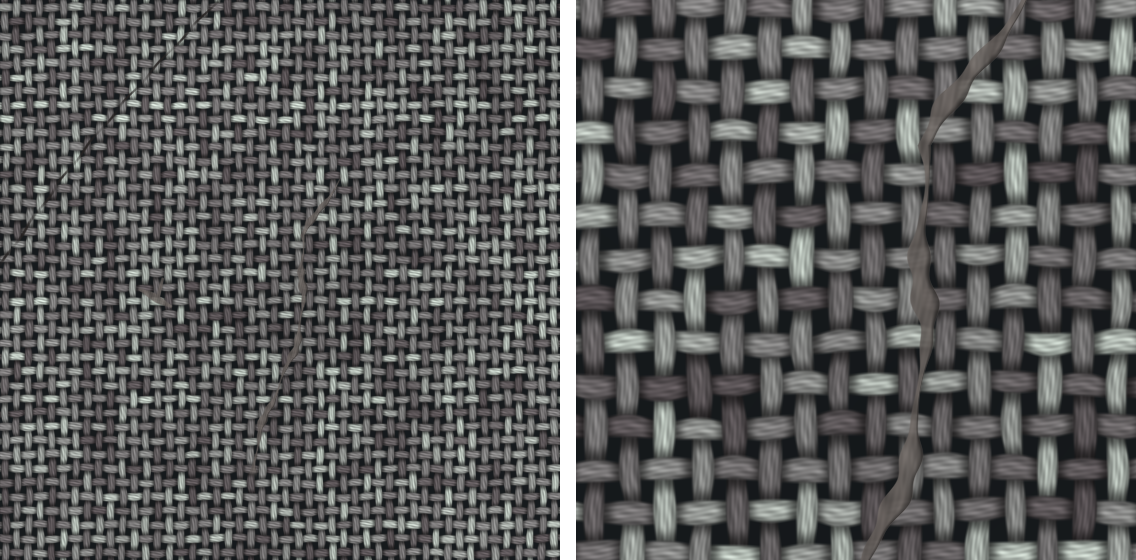
Left, the full canvas; right, a detail of the centre.
Reproduce this texture procedurally as a Shadertoy shader.

```glsl
#define THREADS vec2(48.0, 40.0)
#define WARP_HALF 0.32
#define WEFT_HALF 0.28
#define WOBBLE 0.10
#define GAP_COLOR vec3(0.085, 0.100, 0.110)
#define DARK_YARN vec3(0.330, 0.305, 0.315)
#define MID_YARN vec3(0.465, 0.460, 0.460)
#define PALE_YARN vec3(0.665, 0.700, 0.670)
#define DEBRIS_COLOR vec3(0.400, 0.375, 0.360)
#define HAIR_COLOR vec3(0.150, 0.135, 0.130)

const float TAU = 6.2831853;

float hash(vec2 p) {
    vec3 q = fract(p.xyx * 0.1031);
    q += dot(q, q.yzx + 33.33);
    return fract((q.x + q.y) * q.z);
}

// Smooth layered sines, roughly -1 to 1
float waves(vec2 p) {
    return 0.5 * sin(p.x + 1.7 * sin(p.y * 0.8))
         + 0.3 * sin(p.y * 2.1 + p.x * 0.7 + 2.0)
         + 0.2 * sin(p.x * 3.7 - p.y * 2.9);
}

// One yarn: across and along in thread pitches; rgb is colour, a is coverage
vec4 yarn(float across, float along, float offset, float halfWidth, float seed, float soft) {
    float id = floor(across);
    float t = (along - 0.5 - mod(id + offset, 2.0)) * 0.5;
    float bump = floor(t + 0.5);
    float crown = cos(TAU * (t - bump));
    vec2 key = vec2(id + seed, bump + 11.0);
    float variety = hash(key + 5.3);

    // Uneven thickness and placement
    float center = 0.05 * sin(along * 0.9 + id * 2.3) + 0.08 * (variety - 0.5) * crown;
    float s = fract(across) - 0.5 - center;
    float w = halfWidth * (0.92 + 0.10 * crown + 0.20 * (hash(key + 31.7) - 0.5));
    float cover = 1.0 - smoothstep(w - soft, w + soft, abs(s));

    // Tone drifts along each thread and changes from float to float
    float tone = 0.30 * hash(vec2(id + seed, 3.0)) + 0.52 * hash(key)
               + 0.18 * (0.5 + 0.5 * sin(along * 0.55 + id * 4.1));
    vec3 color = mix(DARK_YARN, MID_YARN, smoothstep(0.12, 0.52, tone));
    color = mix(color, PALE_YARN, smoothstep(0.42, 0.88, tone));

    // Twisted fibres
    float phase = variety * TAU;
    float fibre = sin(s * 30.0 + along * 4.0 + phase)
                + 0.7 * sin(s * 53.0 - along * 5.5 + phase * 3.0)
                + 0.5 * sin(s * 17.0 + along * 11.0 + phase * 5.0);
    color *= 1.0 + 0.085 * fibre;

    // Round section, sinking under the crossing yarn
    float edge = clamp(abs(s) / w, 0.0, 1.0);
    color *= mix(1.08, 0.66, edge * edge);
    color *= mix(0.45, 1.0, smoothstep(-0.8, 0.55, crown));
    return vec4(color, cover);
}

float segmentDistance(vec2 p, vec2 a, vec2 b) {
    vec2 d = b - a;
    return length(p - a - d * clamp(dot(p - a, d) / dot(d, d), 0.0, 1.0));
}

float range(float lo, float hi, float x, float soft) {
    return smoothstep(lo, lo + soft, x) * (1.0 - smoothstep(hi - soft, hi, x));
}

void mainImage(out vec4 fragColor, in vec2 fragCoord) {
    vec2 uv = fragCoord / iResolution.xy;
    float pixel = 1.0 / iResolution.y;
    float soft = max(0.05, 0.8 * THREADS.x * pixel);

    // Plain weave on a slightly drifting grid
    vec2 g = uv * THREADS;
    g += WOBBLE * vec2(waves(uv * 9.0), waves(uv.yx * 11.0 + 4.0));
    vec4 warp = yarn(g.x, g.y, 0.0, WARP_HALF, 17.0, soft);
    vec4 weft = yarn(g.y, g.x, 1.0, WEFT_HALF, 141.0, soft);
    weft.rgb *= 1.06;
    bool warpOnTop = mod(floor(g.x) + floor(g.y), 2.0) < 0.5;
    vec4 upper = warpOnTop ? warp : weft;
    vec4 lower = warpOnTop ? weft : warp;
    vec3 color = mix(GAP_COLOR, lower.rgb, lower.a);
    color = mix(color, upper.rgb, upper.a);
    color *= 1.0 + 0.06 * waves(uv * 5.0 + 1.0);

    // Fine broken hair across the upper left
    float rise = (uv.y - 0.525) / 0.475;
    float hairX = 0.39 * rise - 0.02 * sin(0.5 * TAU * rise) + 0.002 * sin(uv.y * 90.0);
    float hair = 1.0 - smoothstep(0.0006, 0.0018 + pixel, abs(uv.x - hairX) * 0.77);
    hair *= 0.55 + 0.35 * sin(uv.y * 130.0 + sin(uv.y * 47.0));
    color = mix(color, HAIR_COLOR, hair * step(0.0, rise));

    // Lumpy strand of debris down the middle
    float bend = mix(0.455, 0.54, smoothstep(0.17, 0.45, uv.y)) + 0.68 * max(uv.y - 0.58, 0.0);
    float side = uv.x - bend - 0.0025 * sin(uv.y * 70.0);
    float lump = 0.5 + 0.5 * cos((uv.y - 0.615) * TAU / 0.12);
    float width = 0.0012 + 0.0078 * lump * (0.75 + 0.25 * sin(uv.y * 210.0));
    float strand = 1.0 - smoothstep(width - pixel, width + pixel, abs(side));
    strand *= range(0.145, 0.69, uv.y, 0.02);

    // Small forked fleck at the left
    float fleckX = (uv.x - 0.245) / 0.065;
    float fleck = segmentDistance(uv, vec2(0.250, 0.483), vec2(0.305, 0.453));
    fleck = min(fleck, segmentDistance(uv, vec2(0.282, 0.468), vec2(0.291, 0.502)) + 0.003);
    float fleckWidth = 0.002 + 0.005 * range(0.0, 1.0, fleckX, 0.5);
    float debris = max(strand, 1.0 - smoothstep(fleckWidth - pixel, fleckWidth + pixel, fleck));

    vec3 debrisColor = DEBRIS_COLOR * (1.0 + 0.16 * waves(uv * vec2(420.0, 130.0)));
    debrisColor *= 1.0 - 0.45 * strand * smoothstep(0.4, 1.0, side / width);
    color = mix(color, debrisColor, 0.85 * debris);

    fragColor = vec4(clamp(color, 0.0, 1.0), 1.0);
}
```
